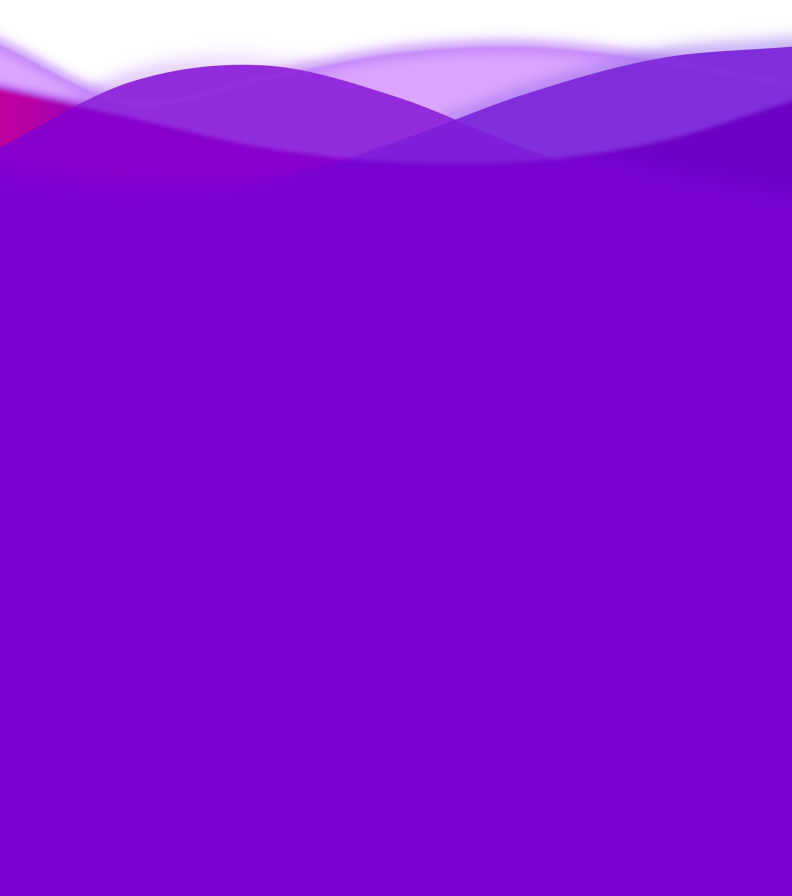
Reproduce this background procedurally as a WebGL 2 fragment shader.

```glsl
#version 300 es
precision highp float;
uniform vec2 u_resolution;
out vec4 outColor;

// Wave profiles: depth below the top edge at seven even steps across
const int STEPS = 6;
const float VEIL[7] = float[7](0.050, 0.115, 0.087, 0.059, 0.052, 0.068, 0.095);
const float HILL[7] = float[7](0.164, 0.091, 0.073, 0.108, 0.167, 0.215, 0.245);
const float RISE[7] = float[7](0.195, 0.211, 0.203, 0.158, 0.104, 0.065, 0.052);
const float DEEP[7] = float[7](0.100, 0.132, 0.165, 0.181, 0.180, 0.158, 0.113);

// Colours
const vec3 WHITE = vec3(1.0);
const vec3 LILAC = vec3(0.86, 0.65, 1.0);
const vec3 ORCHID = vec3(0.72, 0.46, 0.96);
const vec3 PERIWINKLE = vec3(0.62, 0.45, 0.93);
const vec3 HILL_VIOLET = vec3(0.57, 0.17, 0.86);
const vec3 RISE_VIOLET = vec3(0.50, 0.18, 0.86);
const vec3 OVERLAP = vec3(0.50, 0.12, 0.85);
const vec3 MAGENTA = vec3(0.74, 0.0, 0.62);
const vec3 PLUM = vec3(0.53, 0.0, 0.80);
const vec3 INDIGO = vec3(0.43, 0.0, 0.77);
const vec3 BASE = vec3(0.47, 0.01, 0.82);

// Softness and glow widths, as fractions of the height
const float VEIL_GLOW = 0.011;
const float HILL_GLOW = 0.016;
const float RISE_GLOW = 0.014;
const float DEEP_BLUR = 0.005;
const float RISE_BLUR = 0.030;

// Catmull-Rom curve through a profile, with straight ends
float profile(float knots[7], float x) {
    float s = clamp(x, 0.0, 1.0) * float(STEPS);
    int i = min(int(s), STEPS - 1);
    float t = s - float(i);
    float b = knots[i];
    float c = knots[i + 1];
    float a = i > 0 ? knots[i - 1] : 2.0 * b - c;
    float d = i < STEPS - 1 ? knots[i + 2] : 2.0 * c - b;
    return b + 0.5 * t * (c - a + t * (2.0 * a - 5.0 * b + 4.0 * c - d
        + t * (3.0 * (b - c) + d - a)));
}

float cover(float depth, float blur) {
    return smoothstep(-blur, blur, depth);
}

float glow(float depth, float width) {
    float r = depth / width;
    return exp(-r * r);
}

void main() {
    vec2 uv = gl_FragCoord.xy / u_resolution;
    float pixel = 0.75 / u_resolution.y;
    float y = 1.0 - uv.y;

    // Depth below each wave
    float veil = y - profile(VEIL, uv.x);
    float hill = y - profile(HILL, uv.x);
    float rise = y - profile(RISE, uv.x);
    float deep = y - profile(DEEP, uv.x);
    float right = smoothstep(0.1, 0.55, uv.x);
    float inHill = cover(hill, pixel);
    float inRise = cover(rise, mix(RISE_BLUR, pixel, right));
    float inDeep = cover(deep, DEEP_BLUR);

    // Pale veil and the halos behind the waves
    vec3 sky = mix(WHITE, LILAC, cover(veil, 0.003));
    sky = mix(sky, ORCHID, 0.55 * glow(veil, VEIL_GLOW));
    sky = mix(sky, ORCHID, 0.35 * glow(hill, HILL_GLOW) * (1.0 - right));
    sky = mix(sky, PERIWINKLE, 0.5 * glow(rise, RISE_GLOW) * right);
    sky = mix(sky, PLUM, 0.45 * glow(deep, 0.008) * (1.0 - right));

    // Translucent bands above the deep wave
    vec3 band = mix(sky, RISE_VIOLET, inRise);
    vec3 hillTint = mix(HILL_VIOLET, OVERLAP, inRise * right);
    band = mix(band, hillTint, inHill);
    float seam = glow(veil, 0.004) * max(inHill, inRise);
    band = mix(band, ORCHID, 0.06 * seam);

    // Deep wave: magenta at the left, indigo at the right
    vec3 leftDeep = mix(MAGENTA, PLUM, smoothstep(0.0, 0.16, uv.x));
    vec3 rightDeep = mix(INDIGO, BASE, smoothstep(-0.045, 0.0, hill));
    vec3 body = mix(leftDeep, rightDeep, right);
    vec3 hillBody = mix(PLUM, BASE, inRise);
    body = mix(body, hillBody, inHill);

    outColor = vec4(mix(band, body, inDeep), 1.0);
}
```
